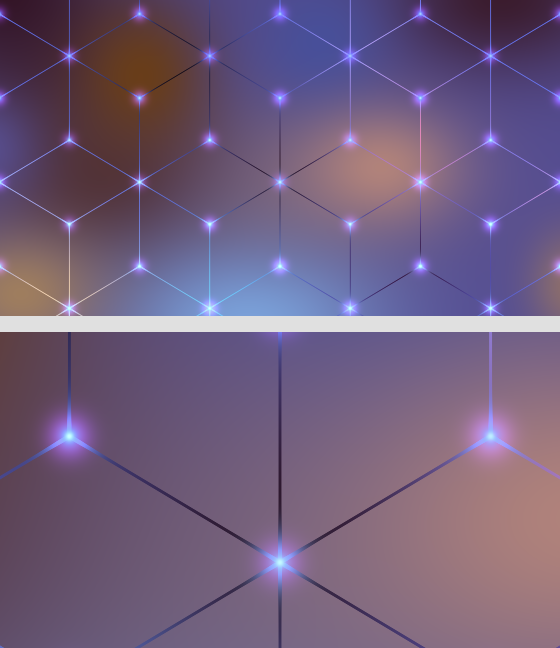
Top: the whole. Bottom: its middle third, enlarged.
A WebGL 2 fragment shader for this background:

```glsl
#version 300 es
precision highp float;
// Glowing rhombic (tumbling cube) wire lattice over a soft blurred colour field.
// Six spokes leave each hub of a triangular lattice; sparks sit on every joint.
// Both the field and the wire tint are layered from soft elliptical pools.

uniform vec2 u_resolution;
out vec4 fragColor;

float hash(vec2 id) {
  vec3 q = fract(id.xyx * 0.1031);
  q += dot(q, q.yzx + 33.33);
  return fract((q.x + q.y) * q.z);
}

// Soft elliptical falloff, 1 at the centre.
float pool(vec2 p, vec2 centre, vec2 radius) {
  vec2 d = (p - centre) / radius;
  return exp(-dot(d, d));
}

// Closest site of a rectangular lattice with an extra site in each cell centre.
vec2 nearestSite(vec2 p, vec2 cell) {
  vec2 corner = cell * floor(p / cell + 0.5);
  vec2 middle = cell * (floor(p / cell) + 0.5);
  return distance(p, corner) < distance(p, middle) ? corner : middle;
}

vec3 backdrop(vec2 p) {
  vec3 c = vec3(0.33, 0.30, 0.57);
  // Mauve centre and dark left side
  c = mix(c, vec3(0.45, 0.38, 0.50), pool(p, vec2(-0.05, -0.10), vec2(0.50, 0.32)));
  c = mix(c, vec3(0.25, 0.15, 0.25), pool(p, vec2(-0.75, 0.30), vec2(0.45, 0.40)));
  c = mix(c, vec3(0.31, 0.19, 0.22), pool(p, vec2(-0.58, -0.06), vec2(0.32, 0.28)));
  c = mix(c, vec3(0.34, 0.30, 0.55), pool(p, vec2(-0.93, 0.03), vec2(0.16, 0.17)));
  c = mix(c, vec3(0.20, 0.08, 0.15), pool(p, vec2(-0.88, 0.52), vec2(0.28, 0.20)));
  c = mix(c, vec3(0.41, 0.24, 0.10), pool(p, vec2(-0.44, 0.26), vec2(0.20, 0.22)));
  // Plum and blue along the top
  c = mix(c, vec3(0.23, 0.11, 0.18), pool(p, vec2(0.70, 0.51), vec2(0.38, 0.24)));
  c = mix(c, vec3(0.28, 0.31, 0.60), pool(p, vec2(0.13, 0.36), vec2(0.20, 0.20)));
  // Light pools: sky blue, rose tan and gold
  c = mix(c, vec3(0.48, 0.63, 0.85), pool(p, vec2(-0.10, -0.53), vec2(0.42, 0.24)));
  c = mix(c, vec3(0.69, 0.51, 0.48), pool(p, vec2(0.32, -0.03), vec2(0.25, 0.18)));
  c = mix(c, vec3(0.62, 0.49, 0.37), pool(p, vec2(-0.82, -0.43), vec2(0.26, 0.20)));
  return mix(c, vec3(0.55, 0.43, 0.42), pool(p, vec2(0.92, -0.40), vec2(0.13, 0.17)));
}

vec3 wireTint(vec2 p) {
  vec3 c = vec3(0.40, 0.46, 0.96);
  // Dark stretches
  c = mix(c, vec3(0.05, 0.03, 0.08), pool(p, vec2(-0.34, 0.29), vec2(0.27, 0.25)));
  c = mix(c, vec3(0.11, 0.02, 0.09), pool(p, vec2(0.00, -0.04), vec2(0.23, 0.24)));
  c = mix(c, vec3(0.18, 0.04, 0.20), pool(p, vec2(0.40, -0.34), vec2(0.28, 0.20)));
  // Bright stretches
  c = mix(c, vec3(0.72, 0.64, 1.00), pool(p, vec2(0.28, 0.34), vec2(0.20, 0.20)));
  c = mix(c, vec3(0.95, 0.55, 0.76), pool(p, vec2(0.46, 0.07), vec2(0.20, 0.17)));
  c = mix(c, vec3(0.85, 0.60, 0.90), pool(p, vec2(0.88, -0.14), vec2(0.16, 0.15)));
  c = mix(c, vec3(0.65, 0.68, 1.00), pool(p, vec2(-0.85, -0.10), vec2(0.20, 0.16)));
  c = mix(c, vec3(0.42, 0.83, 1.00), pool(p, vec2(-0.22, -0.43), vec2(0.22, 0.20)));
  return mix(c, vec3(1.00, 0.87, 0.72), pool(p, vec2(-0.70, -0.42), vec2(0.24, 0.20)));
}

void main() {
  vec2 p = (gl_FragCoord.xy - 0.5 * u_resolution) / u_resolution.y;

  // Lattice space: every wire has length 1
  vec2 g = (p + vec2(0.0, 0.0764)) / vec2(0.2566, 0.2662);
  float pixel = 1.0 / (0.26 * u_resolution.y);

  // Wires: a vertical and two slanted lines through the nearest hub
  vec2 spoke = abs(g - nearestSite(g, vec2(sqrt(3.0), 3.0)));
  float wireDist = min(spoke.x, abs(0.5 * sqrt(3.0) * spoke.y - 0.5 * spoke.x));

  // Joints: hubs and the corners between them
  vec2 joint = nearestSite(g, vec2(sqrt(3.0), 1.0));
  float jointDist = distance(g, joint);
  float power = 0.75 + 0.4 * hash(round(joint / vec2(0.5 * sqrt(3.0), 0.5)));
  vec3 sparkColor = mix(vec3(0.55, 0.86, 1.0), vec3(0.36, 0.52, 1.0), smoothstep(-0.3, 0.4, p.y));

  // Wires brighten and thicken a little towards the joints
  float flare = exp(-pow(jointDist / 0.13, 2.0));
  float halfWidth = 0.006 + 0.003 * flare;
  float wire = 1.0 - smoothstep(halfWidth - 0.5 * pixel, halfWidth + 0.5 * pixel, wireDist);
  vec3 color = mix(backdrop(p), mix(wireTint(p), sparkColor, 0.8 * flare), 0.85 * wire);

  // Violet halo and bright core
  color += vec3(0.30, 0.12, 0.55) * power * exp(-pow(jointDist / 0.085, 2.0));
  color = mix(color, sparkColor, min(power * exp(-pow(jointDist / 0.036, 2.0)), 1.0));
  color += 0.3 * power * exp(-pow(jointDist / 0.018, 2.0));

  fragColor = vec4(clamp(color, 0.0, 1.0), 1.0);
}
```
